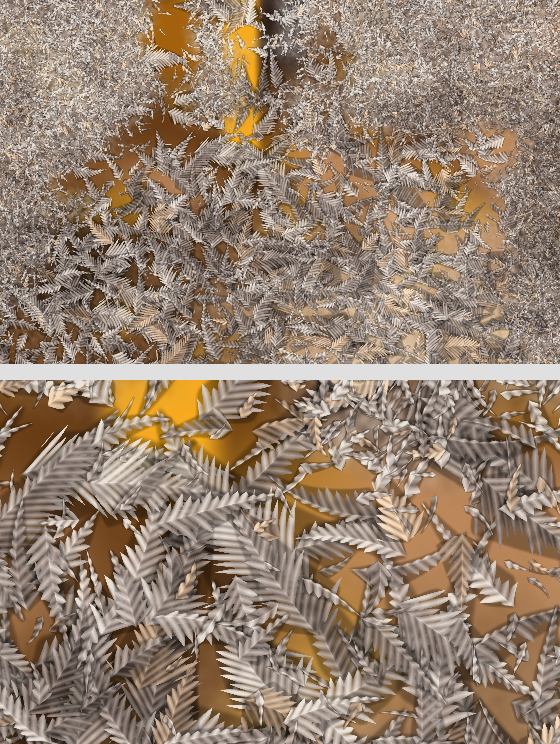
Top, the full canvas; bottom, a detail of the centre.
Write a Shadertoy shader that draws this texture.

```glsl
#define FEATHER_CELL 0.132
#define CRYSTAL_CELL 0.034
#define FEATHER_BARBS 14.0
#define CRYSTAL_BARBS 2.6
#define FROST_DARK vec3(0.39, 0.35, 0.335)
#define FROST_MID vec3(0.63, 0.575, 0.55)
#define FROST_LIGHT vec3(0.83, 0.795, 0.77)
#define BROWN vec3(0.40, 0.23, 0.08)
#define TAN vec3(0.75, 0.54, 0.36)
#define AMBER vec3(0.97, 0.67, 0.12)
#define SHADOW 0.30
#define TRANSLUCENCY 0.05

vec4 hash4(vec2 p) {
    vec4 q = fract(vec4(p.xyxy) * vec4(0.1031, 0.1030, 0.0973, 0.1099));
    q += dot(q, q.wzxy + 33.33);
    return fract((q.xxyz + q.yzzw) * q.zywx);
}

float gradientNoise(vec2 p) {
    vec2 i = floor(p), f = p - i;
    vec2 s = f * f * (3.0 - 2.0 * f);
    vec2 e = vec2(0.0, 1.0);
    float a = dot(hash4(i).xy * 2.0 - 1.0, f);
    float b = dot(hash4(i + e.yx).xy * 2.0 - 1.0, f - e.yx);
    float c = dot(hash4(i + e.xy).xy * 2.0 - 1.0, f - e.xy);
    float d = dot(hash4(i + e.yy).xy * 2.0 - 1.0, f - e.yy);
    return mix(mix(a, b, s.x), mix(c, d, s.x), s.y);
}

float band(float x, float halfWidth, float soft) {
    return 1.0 - smoothstep(halfWidth - soft, halfWidth + soft, abs(x));
}

// Warm, blurred scene behind the glass
vec3 backdrop(vec2 u) {
    float n = gradientNoise(u * vec2(6.0, 5.0) + 7.0);
    vec3 col = mix(BROWN, TAN, smoothstep(-0.2, 0.35, n + 0.5 * (u.x - 0.5)));
    float amber = smoothstep(0.05, 0.4, gradientNoise(u * vec2(7.0, 6.0) + 31.0));
    col = mix(col, AMBER * 0.82, 0.7 * amber);
    col = mix(col, vec3(0.64, 0.38, 0.05), band(length(u - vec2(0.33, 0.9)), 0.11, 0.06));
    col = mix(col, BROWN * 0.5, 0.9 * band(length(u - vec2(0.1, 0.28)), 0.14, 0.08));
    float glow = smoothstep(0.55, 0.1, u.y) * smoothstep(0.25, 0.65, u.x);
    glow *= 0.75 + gradientNoise(u * 8.0 + 3.0);
    col = mix(col, vec3(0.97, 0.85, 0.70), clamp(glow, 0.0, 0.9));
    col = mix(col, AMBER, band(u.x - 0.43, 0.033, 0.012) * smoothstep(0.54, 0.6, u.y));
    col = mix(col, vec3(0.18, 0.13, 0.10), band(u.x - 0.505, 0.04, 0.015) * smoothstep(0.72, 0.86, u.y));
    float ember = band(length((u - vec2(1.0, 0.9)) * vec2(1.6, 1.0)), 0.08, 0.05);
    return mix(col, vec3(0.93, 0.43, 0.10), ember);
}

// Where the frost is fine: upper corners, right rim, a thin upper strip
float fineFrost(vec2 u) {
    float left = 0.27 - u.x - 0.45 * max(0.0, 0.75 - u.y);
    float right = max(min(u.x - 0.55, u.y - 0.63), u.x - 0.92);
    float strip = min(0.03 - abs(u.x - 0.382), u.y - 0.68);
    float d = max(max(left, right), strip) + 0.13 * gradientNoise(u * 9.0);
    return smoothstep(-0.05, 0.05, d);
}

// Broad light and dark regions of the ice
float broadTone(vec2 u) {
    float corner = smoothstep(0.45, 0.95, u.y + 0.3 * (0.5 - u.x));
    float rim = smoothstep(0.85, 1.0, u.x) * smoothstep(0.85, 0.6, u.y);
    return 0.32 * corner - 0.22 * rim + 0.4 * gradientNoise(u * 5.0 + 50.0) + 0.5 * gradientNoise(u * 12.0) - 0.06;
}

float featherDensity(vec2 u) {
    float low = 1.0 - smoothstep(0.25, 0.7, u.y);
    float clearing = band(u.x - 0.43, 0.14, 0.04) * smoothstep(0.5, 0.75, u.y);
    return mix(0.46, 0.86, low) + 0.9 * gradientNoise(u * 6.0 + 13.0) - 0.14 * clearing;
}

// One barbed blade: x = tone, y = cover, z = cast shadow
vec3 blade(vec2 q, vec4 h, float angle, float barbs, float width, float aa) {
    float c = cos(angle), s = sin(angle);
    q = vec2(c * q.x + s * q.y, c * q.y - s * q.x);
    q.y += (h.z - 0.5) * 0.6 * (q.x * q.x - 0.2);
    float len = mix(0.5, 1.0, h.x);
    float t = q.x / len * 0.5 + 0.5;
    float r = abs(q.y);
    float side = smoothstep(-aa, aa, q.y);
    float phase = (q.x - mix(0.7, 1.4, h.y) * r + 0.6 * r * r) * barbs + h.w;
    float tooth = 1.0 - abs(fract(phase) - 0.5) * 2.0;
    tooth = mix(tooth, 0.5, smoothstep(0.35, 0.9, barbs * aa));
    float ragged = hash4(vec2(floor(phase) + 60.0, floor(h.z * 900.0) + step(0.0, q.y) * 7.0)).x;
    float w = len * width * mix(0.5, 1.25, h.y) * mix(1.0, 0.12 + 0.88 * h.w, side);
    w *= clamp(1.0 - t, 0.0, 1.0) * smoothstep(0.0, 0.2, t) * 1.15;
    float edge = r - w * mix(0.6, 1.1, tooth) * mix(0.55, 1.25, ragged);
    float ends = smoothstep(0.0, 0.05, t) * (1.0 - smoothstep(0.97, 1.0, t));
    float cover = (1.0 - smoothstep(-aa, aa, edge)) * ends;
    float gap = 1.0 - smoothstep(0.05, 0.5, tooth);
    cover *= 1.0 - 0.7 * gap * clamp(1.3 * r / (w + 0.001), 0.0, 1.0);
    float spine = 1.0 - smoothstep(0.005, 0.015 + aa, r);
    float tone = 0.15 + 0.7 * fract(h.w * 7.0) + 0.34 * (side - 0.5);
    tone += 0.6 * (tooth - 0.5) + 0.45 * (ragged - 0.5) + 0.16 * spine;
    float shade = (1.0 - smoothstep(0.0, 0.05, r - w)) * ends;
    return vec3(tone, cover, shade);
}

vec3 frostColor(float tone) {
    vec3 col = mix(FROST_DARK, FROST_MID, clamp(tone * 2.0, -0.75, 1.0));
    return mix(col, FROST_LIGHT, clamp(tone * 2.0 - 1.0, 0.0, 1.6));
}

void mainImage(out vec4 fragColor, in vec2 fragCoord) {
    vec2 u = fragCoord / iResolution.xy, p = fragCoord / iResolution.y;
    vec2 toCanvas = vec2(iResolution.y / iResolution.x, 1.0);
    vec3 scene = backdrop(u), col = scene;
    float broad = broadTone(u), grain = gradientNoise(p * 95.0);

    // Thin film of ice between the blades
    float film = 0.36 + broad + 0.9 * gradientNoise(p * 55.0) + 0.8 * grain;
    float haze = max(0.8 * fineFrost(u), 0.2 * (1.0 - smoothstep(0.2, 0.6, u.y)));
    col = mix(col, frostColor(film), haze);

    // Five layers of feathers, then four of small crystals
    for (int i = 0; i < 9; i++) {
        bool small = i > 4;
        float k = small ? float(i - 5) : float(i);
        float shrink = 1.0 - 0.13 * k;
        float cell = (small ? CRYSTAL_CELL : FEATHER_CELL) * shrink;
        float barbs = small ? CRYSTAL_BARBS : FEATHER_BARBS * shrink;
        vec2 offset = float(i) * vec2(17.37, 9.71);
        vec2 g = p / cell + offset;
        float aa = 0.6 / (iResolution.y * cell);
        for (int j = 0; j < 9; j++) {
            vec2 id = floor(g) + vec2(j % 3 - 1, j / 3 - 1);
            vec4 h = hash4(id + float(i) * 41.0), v = hash4(id + 211.0 + float(i) * 23.0);
            vec2 center = id + 0.5 + (v.xy - 0.5) * 0.6;
            vec2 place = (center - offset) * cell * toCanvas;
            float fine = fineFrost(place);
            float density = small ? mix(0.08, 0.92, fine) : featherDensity(place) * (1.0 - 0.92 * fine);
            if (v.z > density) continue;
            float angle = 4.0 * gradientNoise(place * 4.0) + 1.2 + (v.w - 0.5) * (small ? 6.28 : 4.4);
            vec3 b = blade(g - center, h, angle, barbs, small ? 0.42 : 0.55, aa);
            col *= 1.0 - SHADOW * b.z * (1.0 - b.y);
            vec3 ice = frostColor(b.x + broad + (small ? 0.1 : 0.04) + 0.4 * grain);
            ice = mix(ice, ice * vec3(1.1, 0.95, 0.76), 0.6 * step(0.88, h.y));
            col = mix(col, mix(ice, scene, TRANSLUCENCY), 0.96 * b.y);
        }
    }
    fragColor = vec4(clamp(col, 0.0, 1.0), 1.0);
}
```
